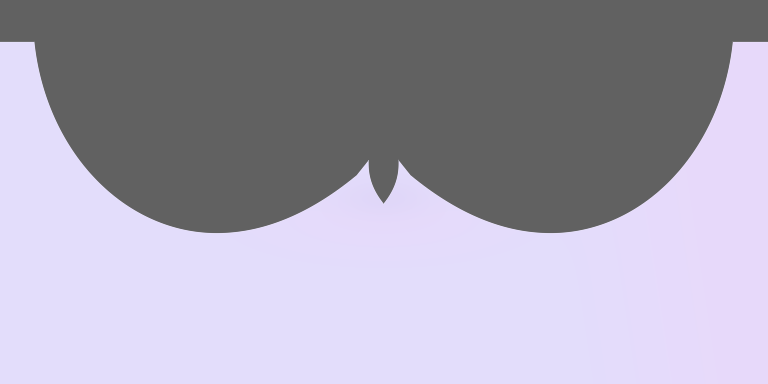
Reproduce this background procedurally as a WebGL 1 fragment shader.

```glsl
precision highp float;

uniform vec2 u_resolution;

// Lengths are fractions of the canvas height; x is measured from the axis.
const float AXIS_SHIFT = -0.001;
const float BAND_BOTTOM = 0.891;
const vec2 LOBE_LOW = vec2(0.435, 0.393);
const vec2 LOBE_RADII = vec2(0.478, 0.568);
const float LOBE_CURVE = 1.133;
const vec2 CREST_START = vec2(0.074, 0.539);
const float CREST_SLOPE = 1.25;
const float DROP_WIDTH = 0.039;
const float DROP_TOP = 0.576;
const float DROP_HEIGHT = 0.106;
const float DROP_POWER = 2.2;
const float RIM_WIDTH = 0.003;

const vec3 GRAY = vec3(0.38);
const vec3 LAVENDER = vec3(0.887, 0.868, 0.985);
const vec3 PINK = vec3(0.906, 0.852, 0.982);
const vec3 VIOLET = vec3(0.868, 0.836, 0.970);
const vec3 RIM = vec3(0.95, 0.94, 0.99);

// Approximate signed distance to an ellipse.
float ellipseDistance(vec2 p, vec2 radii) {
  float k = length(p / radii);
  return k * (k - 1.0) / max(length(p / (radii * radii)), 0.001);
}

// Lobe: elliptic outside, parabolic inside, ending in a straight crest.
float lobeDistance(vec2 p) {
  if (p.x > LOBE_LOW.x) {
    return ellipseDistance(p - LOBE_LOW - vec2(0.0, LOBE_RADII.y), LOBE_RADII);
  }
  float dx = p.x - LOBE_LOW.x;
  float slope = 2.0 * LOBE_CURVE * dx;
  float bowl = LOBE_LOW.y + LOBE_CURVE * dx * dx - p.y;
  float crest = CREST_START.y + CREST_SLOPE * (CREST_START.x - p.x) - p.y;
  return max(bowl / length(vec2(1.0, slope)),
             crest / length(vec2(1.0, CREST_SLOPE)));
}

// Pointed drop hanging on the axis.
float dropDistance(vec2 p) {
  float t = max((DROP_TOP - p.y) / DROP_HEIGHT, 0.0);
  float halfWidth = DROP_WIDTH * (1.0 - pow(t, DROP_POWER));
  float slope = DROP_WIDTH * DROP_POWER * pow(t, DROP_POWER - 1.0) / DROP_HEIGHT;
  return (p.x - halfWidth) / length(vec2(1.0, slope));
}

// Soft elliptical glow.
float glow(vec2 p, vec2 center, vec2 size) {
  vec2 q = (p - center) / size;
  return exp(-dot(q, q));
}

vec3 backdrop(vec2 p) {
  float side = smoothstep(0.45, 0.95, p.x + 0.15 * p.y);
  vec3 color = mix(LAVENDER, PINK, 0.12 + 0.88 * side);
  color = mix(color, PINK, 0.75 * glow(p, vec2(0.0, 0.43), vec2(0.30, 0.09)));
  return mix(color, VIOLET, 0.75 * glow(p, vec2(0.0, 0.485), vec2(0.12, 0.05)));
}

void main() {
  vec2 p = (gl_FragCoord.xy - vec2(0.5 * u_resolution.x, 0.0)) / u_resolution.y;
  p.x -= AXIS_SHIFT;
  vec2 mirrored = vec2(abs(p.x), p.y);

  // Join the band, the lobes and the drop.
  float d = min(BAND_BOTTOM - p.y, lobeDistance(mirrored));
  d = min(d, dropDistance(mirrored));

  // Thin light rim, then the smoothed silhouette.
  float pixel = 1.0 / u_resolution.y;
  vec3 color = mix(RIM, backdrop(p), 0.6 + 0.4 * smoothstep(0.0, RIM_WIDTH, d));
  color = mix(GRAY, color, smoothstep(-0.6 * pixel, 0.6 * pixel, d));
  gl_FragColor = vec4(color, 1.0);
}
```
